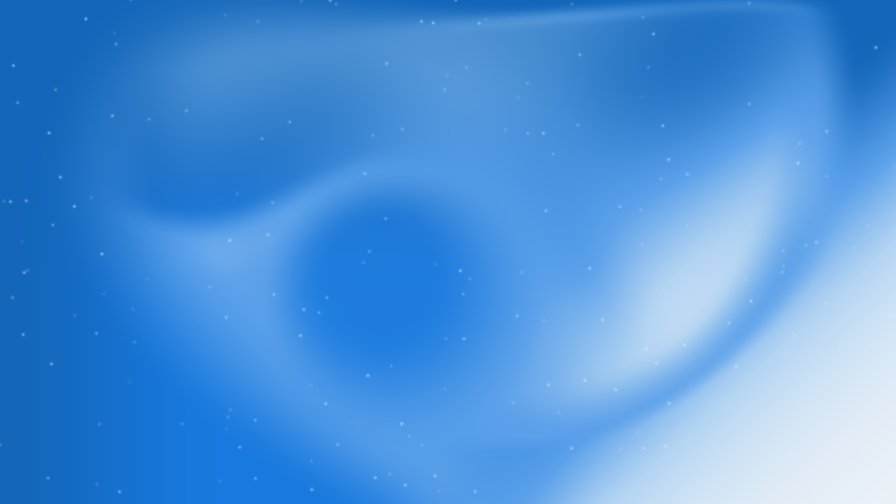
A Shadertoy shader for this background:

```glsl
// Soft blue veils folding around dark hollows, a pale corner glow and fine dust.

const vec3 DEEP  = vec3(0.075, 0.40, 0.73);
const vec3 VIVID = vec3(0.095, 0.475, 0.87);
const vec3 SKY   = vec3(0.36, 0.63, 0.915);
const vec3 PALE  = vec3(0.70, 0.83, 0.95);
const vec3 WHITE = vec3(0.92, 0.945, 0.97);

float hash(vec2 p, float seed) {
    return fract(sin(dot(p, vec2(127.1, 311.7)) + seed * 74.7) * 43758.55);
}

// Falls from one to zero between two edges.
float fall(float a, float b, float x) {
    return 1.0 - smoothstep(a, b, x);
}

float bell(float x, float width) {
    return exp(-x * x / (width * width));
}

// Elliptical glow turned by an angle.
float glow(vec2 p, vec2 centre, vec2 radii, float angle) {
    vec2 q = p - centre;
    float c = cos(angle), s = sin(angle);
    q = vec2(c * q.x + s * q.y, c * q.y - s * q.x) / radii;
    return exp(-dot(q, q));
}

vec3 ramp(vec3 base, float light) {
    vec3 c = mix(base, SKY, clamp(light / 0.42, 0.0, 1.0));
    c = mix(c, PALE, clamp((light - 0.42) / 0.28, 0.0, 1.0));
    return mix(c, WHITE, clamp((light - 0.70) / 0.28, 0.0, 1.0));
}

// Light outside the veil rises toward the lower right.
float outerLight(vec2 p) {
    float u = max(p.x - 1.08 * p.y - 0.75, 0.0) / 0.41;
    return 1.0 - exp(-pow(u, 1.5));
}

// Height of the upper rim of the veil.
float rimHeight(float x) {
    float bend = max(x - 1.4, 0.0);
    return 0.93 + 0.075 * (x - 0.62) - 0.5 * bend * bend;
}

// Height above the wave that carries the hollow.
float waveHeight(vec2 p) {
    return p.y - 0.61 + 0.065 * cos((p.x - 0.39) * 7.85);
}

float hollow(vec2 p, float h) {
    float side = smoothstep(0.16, 0.32, p.x) * fall(0.42, 0.95, p.x);
    return smoothstep(-0.025, 0.045, h) * fall(0.05, 0.36, h) * side;
}

// Dark disc, crisp at the upper left and soft at the lower right.
float disc(vec2 q) {
    float soft = smoothstep(-0.2, 0.25, dot(q, vec2(0.7, -0.7)));
    return fall(mix(0.13, 0.06, soft), mix(0.255, 0.33, soft), length(q));
}

// Light inside the veil; d is the distance from the arc centre.
float innerLight(vec2 p, float d) {
    float h = waveHeight(p);
    float light = 0.385 - 0.07 * smoothstep(0.55, 0.95, p.y);
    light += 0.05 * glow(p, vec2(0.38, 0.47), vec2(0.18, 0.10), -0.4);
    light += 0.05 * bell(h + 0.05, 0.05) * smoothstep(0.22, 0.4, p.x) * fall(0.6, 0.95, p.x);
    light += 0.06 * glow(p, vec2(0.85, 0.86), vec2(0.38, 0.10), -0.3);
    light -= 0.06 * glow(p, vec2(1.17, 0.47), vec2(0.20, 0.07), -1.1);
    float pale = 0.28 * glow(p, vec2(1.38, 0.40), vec2(0.40, 0.20), 1.0)
               + 0.10 * glow(p, vec2(1.32, 0.32), vec2(0.24, 0.17), 0.7)
               + 0.09 * glow(p, vec2(1.56, 0.68), vec2(0.25, 0.12), 1.2);
    light += pale * (1.0 - 0.8 * smoothstep(0.52, 0.635, d));
    light *= 1.0 - 0.75 * glow(p, vec2(1.39, 0.92), vec2(0.32, 0.19), 0.7);
    light *= 1.0 - 0.85 * hollow(p, h);
    return light * (1.0 - 0.88 * disc(p - vec2(0.77, 0.425)));
}

// One faint speck in some of the cells of a grid.
float dust(vec2 p, float size, float amount) {
    vec2 cell = floor(p / size);
    vec2 spot = 0.15 + 0.7 * vec2(hash(cell, 1.0), hash(cell, 2.0));
    float r = length(p - (cell + spot) * size);
    float shown = step(hash(cell, 3.0), amount);
    return shown * mix(0.12, 0.55, hash(cell, 4.0)) * bell(r, 0.003);
}

void mainImage(out vec4 fragColor, in vec2 fragCoord) {
    vec2 p = fragCoord / iResolution.y;
    p.x *= 1.7778 * iResolution.y / iResolution.x;

    // Veil bounds: curved left side, right arc and upper rim.
    float leftEdge = 0.2 + 1.2 * (p.y - 0.68) * (p.y - 0.68);
    float d = length(p - vec2(1.0, 0.75));
    float rim = p.y - rimHeight(p.x);
    float veil = smoothstep(-0.13, 0.22, p.x - leftEdge);
    float arcSoft = mix(0.045, 0.10, smoothstep(0.2, 0.6, p.y));
    veil *= 1.0 - smoothstep(0.615, 0.615 + arcSoft, d) * smoothstep(0.85, 1.2, p.x);
    float rimSoft = mix(0.15, 0.03, smoothstep(0.3, 1.1, p.x));
    veil *= fall(-0.4 * rimSoft, rimSoft, rim);

    // Light along the folds.
    float light = mix(outerLight(p), innerLight(p, d), veil);
    float rimSpan = smoothstep(0.6, 1.2, p.x) * fall(1.45, 1.68, p.x);
    light += 0.11 * bell(rim, 0.014) * rimSpan;
    light += 0.06 * bell(d - 0.63, 0.07) * smoothstep(1.45, 1.6, p.x)
           * smoothstep(0.45, 0.65, p.y) * fall(0.8, 1.0, p.y);

    // Bluer below, slightly grey near the top of the veil.
    float vivid = smoothstep(0.0, 0.45, p.x) * fall(0.4, 0.85, p.y);
    vec3 color = ramp(mix(DEEP, VIVID, vivid), light);
    float grey = veil * smoothstep(0.6, 0.95, p.y) * fall(0.9, 1.5, p.x);
    color -= vec3(0.0, 0.015, 0.05) * grey;

    // Scattered dust.
    float specks = dust(p, 0.07, 0.25) + dust(p + 0.37, 0.045, 0.08);
    color = mix(color, vec3(0.85, 0.94, 1.0), min(specks, 1.0));
    fragColor = vec4(color, 1.0);
}
```
